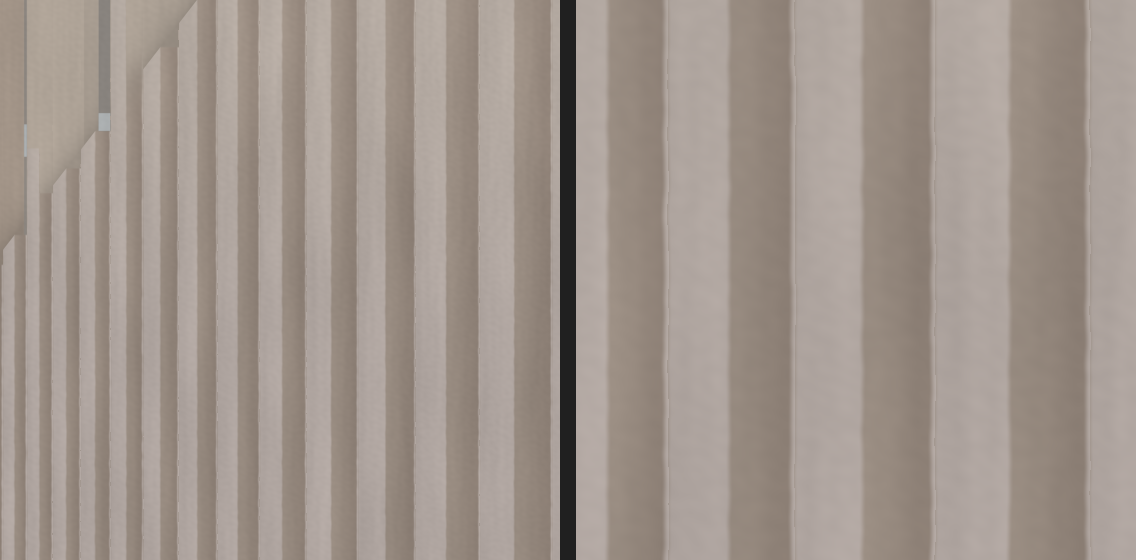
Left, the full canvas; right, a detail of the centre.
Reproduce this texture procedurally as a three.js fragment shader.

```glsl
// Fluted plaster wall receding to the left, cut by a sloping top below flat panels.
varying vec2 vUv;

vec2 hashGradient(vec2 cell) {
  float a = 6.2832 * fract(sin(dot(cell, vec2(127.1, 311.7))) * 43758.5);
  return vec2(cos(a), sin(a));
}

float gradientNoise(vec2 p) {
  vec2 i = floor(p), f = fract(p);
  vec2 u = f * f * f * (f * (f * 6.0 - 15.0) + 10.0);
  float a = dot(hashGradient(i), f);
  float b = dot(hashGradient(i + vec2(1.0, 0.0)), f - vec2(1.0, 0.0));
  float c = dot(hashGradient(i + vec2(0.0, 1.0)), f - vec2(0.0, 1.0));
  float d = dot(hashGradient(i + 1.0), f - 1.0);
  return mix(mix(a, b, u.x), mix(c, d, u.x), u.y);
}

float band(float v, float lo, float hi) {
  return smoothstep(lo - 0.0015, lo + 0.0015, v) * (1.0 - smoothstep(hi - 0.0015, hi + 0.0015, v));
}

// Flute number and canvas position convert through one perspective ratio
float fluteAt(float x) { return (x - 0.0052) / (0.04124 + 0.03468 * x); }
float positionOf(float flute) { return (0.0052 + 0.04124 * flute) / (1.0 - 0.03468 * flute); }

void main() {
  vec2 uv = vUv;
  float edgeWobble = 0.0012 * gradientNoise(uv * vec2(14.0, 55.0));
  float flute = fluteAt(uv.x + edgeWobble);
  float id = floor(flute);
  float across = flute - id;
  float depth = 0.04124 + 0.03468 * uv.x;
  float soft = 0.0022 * 0.0414 / (depth * depth);

  // Lit face on the left half of each flute, shaded face on the right
  float lit = smoothstep(-soft, soft, across) * (1.0 - smoothstep(0.492 - soft, 0.492 + soft, across));
  lit += smoothstep(1.0 - soft, 1.0 + soft, across + soft);
  float shadeRamp = smoothstep(0.48, 1.0, across);
  vec3 litFace = mix(vec3(0.685, 0.645, 0.625), vec3(0.705, 0.665, 0.632), smoothstep(0.3, 1.0, uv.y));
  litFace *= 0.985 + 0.03 * smoothstep(0.0, 0.45, across);
  vec3 shadedFace = mix(vec3(0.607, 0.557, 0.514), vec3(0.555, 0.503, 0.463), shadeRamp);
  shadedFace *= 0.985 + 0.05 * smoothstep(0.35, 1.0, uv.y);
  vec3 wall = mix(shadedFace, litFace, clamp(lit, 0.0, 1.0));
  wall *= 1.0 + 0.03 * gradientNoise(vec2(id * 7.3 + 0.4, uv.y * 3.0));

  // Sloping cut: slanted over lit faces, level over shaded faces
  float slope = 0.547 + 1.288 * uv.x;
  float ridge = positionOf(id + 0.492);
  float top = 0.547 + 1.288 * min(uv.x, ridge);
  float onLit = 1.0 - step(0.492, across);
  if (id == 1.0) top = mix(0.655, 0.735, onLit);
  if (id == 4.0) top = mix(0.86, 1.2, onLit);

  // Flat panels, darkened softly along the cut
  vec3 panel = mix(vec3(0.64, 0.585, 0.535), vec3(0.69, 0.645, 0.597), smoothstep(0.04, 0.05, uv.x));
  panel *= 1.0 - 0.05 * band(uv.x, 0.15, 0.176);
  panel *= 1.0 - 0.13 * exp(-max(uv.y - slope, 0.0) / 0.035);
  panel *= 1.0 - 0.03 * smoothstep(0.22, 0.34, uv.x);

  // Narrow openings between panels, each with a pale glint
  float farGap = band(uv.x, 0.043, 0.048);
  float nearGap = band(uv.x, 0.176, 0.197);
  float glint = farGap * band(uv.y, 0.72, 0.778) + nearGap * band(uv.y, 0.766, 0.798);
  panel = mix(panel, vec3(0.53, 0.51, 0.49), farGap * 0.85 + nearGap);
  panel = mix(panel, vec3(0.67, 0.685, 0.69), glint);

  float panelMask = smoothstep(top - 0.002, top + 0.002, uv.y);
  if (id == 4.0 && onLit < 0.5) panelMask = smoothstep(0.78, 0.93, uv.y);
  vec3 color = mix(wall, panel, panelMask);

  // Vertical grain, cloudy stains and fine slanted tooling
  float grain = gradientNoise(uv * vec2(95.0, 7.0) + id * 3.7);
  float stain = gradientNoise(uv * vec2(13.0, 5.0) + 9.0);
  float tooling = gradientNoise(vec2(uv.x * 75.0 - uv.y * 45.0, uv.y * 120.0 + uv.x * 60.0));
  color *= 1.0 + 0.025 * grain + 0.035 * stain + 0.022 * tooling;

  gl_FragColor = vec4(color, 1.0);
}
```
